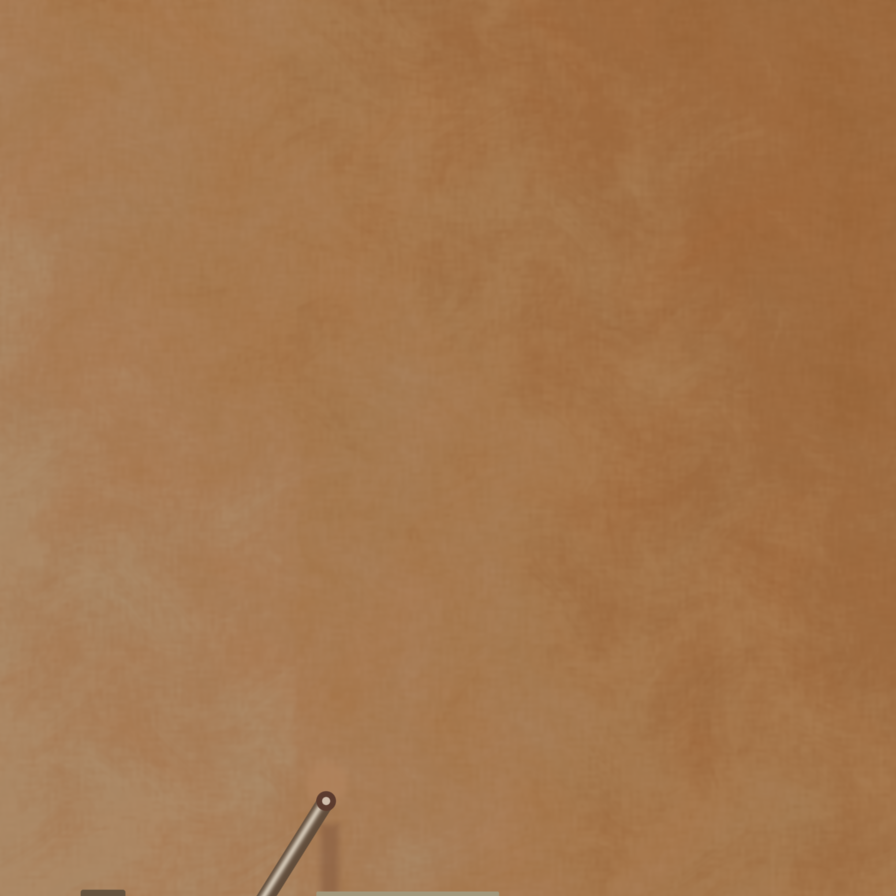
Reproduce this texture procedurally as a WebGL 2 fragment shader.

```glsl
#version 300 es
precision highp float;
// A softly mottled tan wall with faint upright bands and a fine woven grain.
// Warped layered sines give the blotches, a four-step ramp gives the colour,
// and distance functions draw the small metal rod at the lower edge.

uniform vec2 u_resolution;
out vec4 outColor;

float hash(vec2 cell) {
  vec3 q = fract(vec3(cell.xyx) * 0.1031);
  q += dot(q, q.yzx + 33.33);
  return fract((q.x + q.y) * q.z);
}

// Smooth random field in -1..1, used for the fibres
float fibre(vec2 p) {
  vec2 cell = floor(p);
  vec2 f = fract(p);
  f = f * f * (3.0 - 2.0 * f);
  float low = mix(hash(cell), hash(cell + vec2(1, 0)), f.x);
  float high = mix(hash(cell + vec2(0, 1)), hash(cell + vec2(1, 1)), f.x);
  return 2.0 * mix(low, high, f.y) - 1.0;
}

// Layered sines, turned and warped at each octave; roughly -1..1
float mottle(vec2 p, int layers) {
  const mat2 turn = mat2(0.8, 0.6, -0.6, 0.8);
  float sum = 0.0;
  float amplitude = 0.5;
  for (int i = 0; i < layers; i++) {
    p += 0.6 * sin(p.yx * 1.3 + float(i) * 2.1);
    sum += amplitude * sin(p.x) * cos(p.y);
    p = turn * p * 1.8 + 3.7;
    amplitude *= 0.72;
  }
  return sum;
}

// Faint upright bands with slightly wavering edges
float bands(vec2 p) {
  float x = p.x + 0.004 * sin(p.y * 9.0);
  float ripple = sin(x * 44.0 + 1.2) + 0.7 * sin(x * 71.0) + 0.5 * sin(x * 123.0 + 2.0);
  float seam = smoothstep(0.327, 0.339, x) * (1.0 - smoothstep(0.34, 0.48, x));
  return 0.022 * ripple - 0.11 * seam * (1.0 - smoothstep(0.3, 0.9, p.y));
}

// Tan ramp from deep (0) to pale (1)
vec3 tanRamp(float tone) {
  vec3 color = mix(vec3(0.605, 0.400, 0.225), vec3(0.62, 0.42, 0.25), smoothstep(-0.2, 0.15, tone));
  color = mix(color, vec3(0.65, 0.47, 0.30), clamp((tone - 0.15) / 0.29, 0.0, 1.0));
  color = mix(color, vec3(0.66, 0.49, 0.34), clamp((tone - 0.44) / 0.28, 0.0, 1.0));
  return mix(color, vec3(0.67, 0.53, 0.39), clamp((tone - 0.72) / 0.24, 0.0, 1.0));
}

vec3 wall(vec2 p) {
  float light = 0.47 - 0.72 * (p.x - 0.5) - 0.38 * (p.y - 0.5);
  float broad = mottle(p * vec2(9.0, 7.0) + 2.0, 3);
  float blotches = mottle(p * vec2(20.0, 24.0) + 11.0, 5);
  float weave = fibre(p * vec2(240.0, 80.0)) + fibre(p * vec2(80.0, 240.0));
  float tone = light + 0.12 * broad + 0.15 * blotches + bands(p) + 0.03 * weave;
  float blush = mottle(p * 13.0 + 31.0, 4);
  return tanRamp(tone) + blush * vec3(0.006, -0.006, -0.010) + 0.004 * weave;
}

// Coverage of a shape from its signed distance
float cover(float dist, float soft) {
  return 1.0 - smoothstep(-soft, soft, dist);
}

float boxDistance(vec2 p, vec2 center, vec2 halfSize) {
  vec2 d = abs(p - center) - halfSize;
  return length(max(d, 0.0)) + min(max(d.x, d.y), 0.0);
}

// Distance along (x) and signed distance across (y) a line
vec2 lineCoords(vec2 p, vec2 start, vec2 end) {
  vec2 axis = normalize(end - start);
  vec2 q = p - start;
  return vec2(dot(q, axis), q.x * axis.y - q.y * axis.x);
}

vec3 addFixture(vec3 color, vec2 p, float pixel) {
  const vec2 foot = vec2(0.285, -0.02);
  const vec2 head = vec2(0.364, 0.106);
  const float radius = 0.0095;

  // Cast shadow and pale mounting disc
  float shadow = cover(boxDistance(p, vec2(0.368, 0.035), vec2(0.010, 0.045)), 0.007);
  color = mix(color, vec3(0.53, 0.36, 0.25), 0.6 * shadow);
  float disc = length(p - vec2(0.365, 0.125)) - 0.023;
  color = mix(color, vec3(0.70, 0.52, 0.37), 0.65 * cover(disc, 0.007));

  // Rod with rounded shading, then its dark end cap
  vec2 rod = lineCoords(p, foot, head);
  float across = rod.y / radius;
  float shine = exp(-6.0 * (across + 0.25) * (across + 0.25));
  vec3 metal = mix(vec3(0.38, 0.30, 0.23), vec3(0.80, 0.75, 0.68), shine);
  float rodDist = max(abs(rod.y) - radius, rod.x - distance(foot, head));
  color = mix(color, metal, cover(rodDist, pixel));
  float cap = length(p - head);
  color = mix(color, vec3(0.36, 0.23, 0.18), cover(cap - 0.011, pixel));
  color = mix(color, vec3(0.82, 0.75, 0.68), cover(cap - 0.0045, pixel));

  // Tops of two bars at the lower edge
  float rightBar = boxDistance(p, vec2(0.455, 0.0), vec2(0.100, 0.003)) - 0.002;
  float leftBar = boxDistance(p, vec2(0.115, 0.0), vec2(0.022, 0.004)) - 0.003;
  color = mix(color, vec3(0.64, 0.60, 0.49), cover(rightBar, pixel));
  return mix(color, vec3(0.40, 0.33, 0.25), cover(leftBar, pixel));
}

void main() {
  vec2 p = gl_FragCoord.xy / u_resolution;
  float pixel = 1.0 / min(u_resolution.x, u_resolution.y);
  outColor = vec4(addFixture(wall(p), p, pixel), 1.0);
}
```
